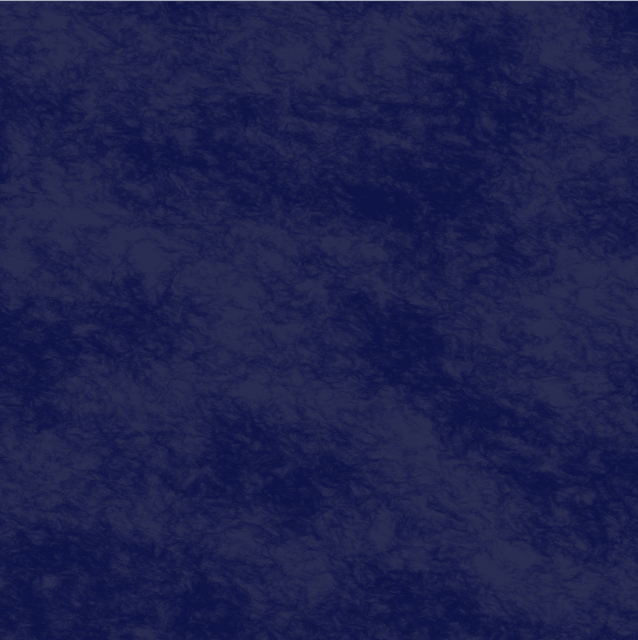
Write a WebGL 1 fragment shader that draws this texture.

```glsl
precision highp float;
uniform vec2 u_resolution;

// Random unit gradient for a lattice point
vec2 gradient(vec2 cell) {
  vec3 h = fract(cell.xyx * vec3(0.1031, 0.1030, 0.0973));
  h += dot(h, h.yzx + 33.33);
  float angle = 6.2832 * fract((h.x + h.y) * h.z);
  return vec2(cos(angle), sin(angle));
}

float gradientNoise(vec2 p) {
  vec2 i = floor(p);
  vec2 f = p - i;
  vec2 u = f * f * f * (f * (f * 6.0 - 15.0) + 10.0);
  float a = dot(gradient(i), f);
  float b = dot(gradient(i + vec2(1.0, 0.0)), f - vec2(1.0, 0.0));
  float c = dot(gradient(i + vec2(0.0, 1.0)), f - vec2(0.0, 1.0));
  float d = dot(gradient(i + 1.0), f - 1.0);
  return mix(mix(a, b, u.x), mix(c, d, u.x), u.y);
}

// Doubles the frequency and turns the lattice between octaves
vec2 nextOctave(vec2 p) {
  return mat2(1.6, 1.2, -1.2, 1.6) * p + vec2(17.3, 9.1);
}

// Cloudy patches with ragged rims
float fbm(vec2 p) {
  float sum = 0.0;
  float amplitude = 1.0;
  for (int i = 0; i < 6; i++) {
    sum += amplitude * gradientNoise(p);
    p = nextOctave(p);
    amplitude *= 0.62;
  }
  return sum;
}

// Creased noise: thin dark folds where the noise crosses zero
float creases(vec2 p) {
  float sum = 0.0;
  float amplitude = 1.0;
  for (int i = 0; i < 4; i++) {
    float n = gradientNoise(p);
    sum += amplitude * sqrt(n * n + 0.001);
    p = nextOctave(p);
    amplitude *= 0.88;
  }
  return sum;
}

void main() {
  vec2 uv = gl_FragCoord.xy / u_resolution.y;

  // Features lie flat and sink a little to the right, crumpled by a small warp
  vec2 p = vec2(uv.x, 1.45 * uv.y + 0.25 * uv.x) + 20.0;
  vec2 warp = vec2(fbm(p * 7.0 + 31.0), fbm(p * 7.0 + 67.0));
  p += 0.018 * warp;

  float patches = fbm(p * 3.8);
  float folds = creases(p * 19.0 + 5.0) - 0.56;
  float light = smoothstep(-0.3, 1.25, 0.46 + 0.88 * patches + 1.2 * folds);

  vec3 deepNavy = vec3(0.056, 0.076, 0.282);
  vec3 greyNavy = vec3(0.161, 0.172, 0.324);
  vec3 color = mix(deepNavy, greyNavy, light);

  // Thin pale rim along the top edge
  float rim = smoothstep(0.9975, 0.9985, uv.y);
  gl_FragColor = vec4(mix(color, vec3(0.66, 0.68, 0.74), rim), 1.0);
}
```
